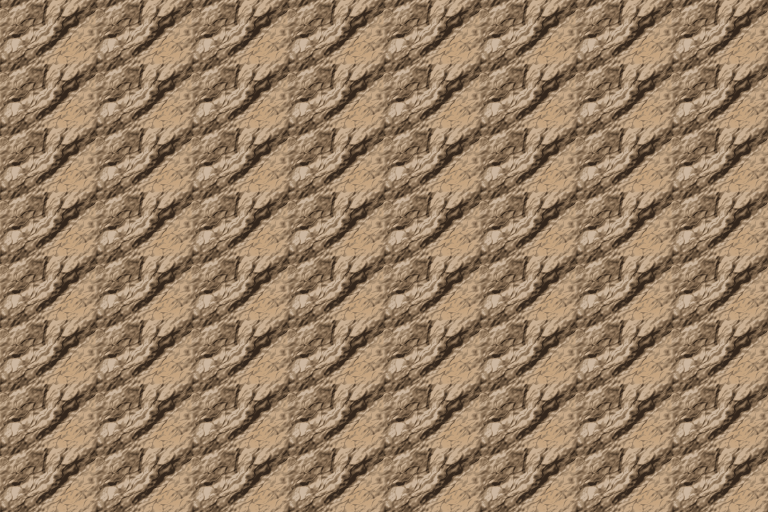
This texture is drawn by a Shadertoy shader. Its source:

```glsl
// Sunlit rock face: 8 by 8 equal tiles of slanted sandstone slabs split by dark crevices.

const vec2 REPEATS = vec2(8.0, 8.0);
const vec2 TILE_ASPECT = vec2(1.5, 1.0);
const vec2 TO_LIGHT = vec2(-0.012, 0.024);
const float SEAM_WIDTH = 0.012;

const vec3 SHADOW = vec3(0.20, 0.15, 0.11);
const vec3 UMBER = vec3(0.39, 0.31, 0.23);
const vec3 BROWN = vec3(0.53, 0.43, 0.33);
const vec3 TAN = vec3(0.64, 0.54, 0.43);
const vec3 GOLD = vec3(0.77, 0.63, 0.475);
const vec3 PALE = vec3(0.80, 0.715, 0.625);

float hash(vec2 p) {
    return fract(sin(dot(p, vec2(127.1, 311.7))) * 43758.5);
}

// Lattice whose first axis follows the tile diagonal; it wraps for whole cell counts.
vec2 slanted(vec2 p, vec2 cells) {
    return vec2(p.x, p.y - p.x) * cells;
}

// Value noise that wraps after the given number of cells.
float noise(vec2 q, vec2 period) {
    vec2 i = floor(q), f = fract(q);
    f = f * f * (3.0 - 2.0 * f);
    float a = hash(mod(i, period));
    float b = hash(mod(i + vec2(1, 0), period));
    float c = hash(mod(i + vec2(0, 1), period));
    float d = hash(mod(i + vec2(1, 1), period));
    return mix(mix(a, b, f.x), mix(c, d, f.x), f.y);
}

float fbm(vec2 p, vec2 cells) {
    float sum = 0.0, weight = 0.5;
    for (int i = 0; i < 4; i++) {
        sum += weight * noise(slanted(p, cells), cells);
        cells *= 2.0;
        weight *= 0.7;
    }
    return sum / 1.267;
}

// Gap between the two nearest cell points: zero on the joints between slabs.
float jointGap(vec2 q, vec2 period) {
    vec2 i = floor(q), f = fract(q);
    float nearest = 8.0, second = 8.0;
    for (int y = -1; y <= 1; y++)
    for (int x = -1; x <= 1; x++) {
        vec2 offset = vec2(x, y);
        vec2 id = mod(i + offset, period);
        float d = length(offset + vec2(hash(id), hash(id + 37.0)) - f);
        second = min(second, max(nearest, d));
        nearest = min(nearest, d);
    }
    return second - nearest;
}

// Soft-edged stroke from a to b.
float stroke(vec2 p, vec2 a, vec2 b, float radius) {
    vec2 pa = (p - a) * TILE_ASPECT, ba = (b - a) * TILE_ASPECT;
    float d = length(pa - ba * clamp(dot(pa, ba) / dot(ba, ba), 0.0, 1.0));
    return 1.0 - smoothstep(radius * 0.5, radius * 1.3, d);
}

// Large forms of one tile: x is brightness, y is warmth.
vec2 forms(vec2 p) {
    float face = smoothstep(-0.03, 0.05, 1.33 * (p.x - 0.4) - p.y);
    float ridge = stroke(p, vec2(0.04, 0.16), vec2(0.54, 0.58), 0.10);
    float hollow = stroke(p, vec2(0.20, 0.48), vec2(0.40, 0.84), 0.09);
    float boulders = stroke(p, vec2(0.53, 0.76), vec2(0.59, 0.96), 0.09)
                   + stroke(p, vec2(0.71, 0.78), vec2(0.80, 0.96), 0.08);
    float crevice = max(0.85 * stroke(p, vec2(0.40, 0.14), vec2(0.62, 0.46), 0.05),
                        stroke(p, vec2(0.63, 0.52), vec2(1.05, 0.96), 0.075));
    float crack = max(stroke(p, vec2(0.43, 0.64), vec2(0.48, 1.0), 0.03),
                      stroke(p, vec2(0.0, 0.92), vec2(0.26, 0.98), 0.045));
    crack = max(crack, stroke(p, vec2(0.62, 0.68), vec2(0.68, 1.0), 0.025));
    crack = max(crack, stroke(p, vec2(0.04, 0.36), vec2(0.22, 0.46), 0.03));
    float foot = stroke(p, vec2(0.02, 0.0), vec2(0.34, 0.07), 0.07);
    float light = 0.53 + 0.17 * face + 0.19 * ridge + 0.18 * boulders
                - 0.26 * hollow - 0.50 * crevice - 0.34 * crack - 0.17 * foot;
    float warmth = 0.2 + 0.55 * face - 0.25 * ridge + 0.3 * hollow + 0.2 * boulders;
    return vec2(light, warmth);
}

// Joins the forms to their neighbours across a narrow seam.
vec2 wrappedForms(vec2 p, vec2 warp) {
    vec2 jump = 1.0 - 2.0 * step(0.5, p);
    vec2 blend = 0.5 - 0.5 * smoothstep(0.0, SEAM_WIDTH, min(p, 1.0 - p));
    vec2 q = p + warp;
    vec2 near = mix(forms(q), forms(q + vec2(jump.x, 0)), blend.x);
    vec2 far = mix(forms(q + vec2(0, jump.y)), forms(q + jump), blend.x);
    return mix(near, far, blend.y);
}

vec3 rockColour(float tone, float warmth) {
    vec3 c = mix(SHADOW, UMBER, smoothstep(0.02, 0.26, tone));
    c = mix(c, BROWN, smoothstep(0.24, 0.44, tone));
    c = mix(c, TAN, smoothstep(0.42, 0.60, tone));
    return mix(c, mix(PALE, GOLD, clamp(warmth, 0.0, 1.0)), smoothstep(0.58, 0.78, tone));
}

vec3 rock(vec2 p) {
    vec2 coarse = vec2(6.0), slabs = vec2(6.0, 7.0), grains = vec2(36.0, 26.0);
    vec2 warp = 0.06 * vec2(noise(p * 9.0, vec2(9.0)) - 0.5,
                            noise(p * 11.0 + 3.0, vec2(11.0)) - 0.5);
    vec2 form = wrappedForms(p, warp);
    float height = fbm(p + 0.5 * warp, coarse);
    float slope = height - fbm(p + 0.5 * warp + TO_LIGHT, coarse);
    float joint = 1.0 - smoothstep(0.02, 0.15, jointGap(slanted(p + warp, slabs), slabs));
    float wear = noise(p * 6.0, vec2(6.0));
    float grain = noise(p * grains, grains) - 0.5;
    float tone = form.x + 1.15 * slope + 0.5 * (height - 0.5)
               + 0.24 * grain - 0.42 * joint * wear + 0.06;
    return rockColour(tone, form.y + 0.5 * (wear - 0.5));
}

void mainImage(out vec4 fragColor, in vec2 fragCoord) {
    // Four samples per pixel smooth the fine grain.
    vec3 sum = vec3(0.0);
    for (int y = 0; y < 2; y++)
    for (int x = 0; x < 2; x++) {
        vec2 uv = (fragCoord + 0.5 * vec2(x, y) - 0.25) / iResolution.xy;
        sum += rock(fract(uv * REPEATS));
    }
    fragColor = vec4(sum / 4.0, 1.0);
}
```
